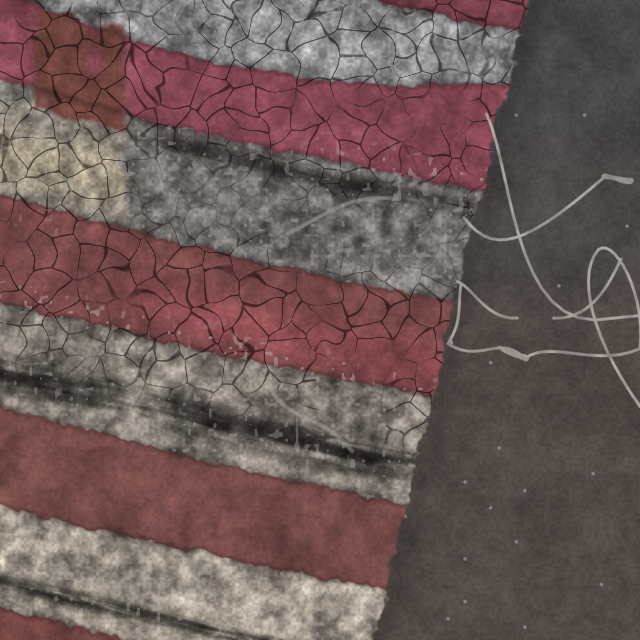
This texture is drawn by a Shadertoy shader. Its source:

```glsl
vec2 hash2(vec2 p) {
    vec3 q = fract(p.xyx * vec3(.1031, .1030, .0973));
    q += dot(q, q.yzx + 33.33);
    return fract((q.xx + q.yz) * q.zy);
}

float noise(vec2 p) {
    vec2 i = floor(p), f = fract(p);
    f *= f * (3. - 2. * f);
    return mix(mix(hash2(i).x, hash2(i + vec2(1, 0)).x, f.x),
               mix(hash2(i + vec2(0, 1)).x, hash2(i + 1.).x, f.x), f.y);
}

float fbm(vec2 p) {
    float sum = 0., amp = .5;
    for (int i = 0; i < 5; i++) {
        sum += amp * noise(p);
        p = mat2(1.6, 1.2, -1.2, 1.6) * p + 7.3;
        amp *= .5;
    }
    return sum;
}

// Gap between the two nearest cell centres: zero on a crack
float crackGap(vec2 p) {
    vec2 cell = floor(p);
    float near = 9., next = 9.;
    for (int y = -1; y <= 1; y++)
        for (int x = -1; x <= 1; x++) {
            vec2 c = cell + vec2(x, y);
            float d = length(c + hash2(c) - p);
            next = min(next, max(near, d));
            near = min(near, d);
        }
    return next - near;
}

float segment(vec2 p, vec2 a, vec2 b) {
    vec2 ab = b - a;
    return length(p - a - ab * clamp(dot(p - a, ab) / dot(ab, ab), 0., 1.));
}

// Distance to a cubic curve, walked in short segments
float strand(vec2 p, vec2 a, vec2 b, vec2 c, vec2 d) {
    float dist = 9.;
    vec2 last = a;
    for (int i = 1; i <= 14; i++) {
        float t = float(i) / 14., u = 1. - t;
        vec2 here = u*u*u*a + 3.*u*u*t*b + 3.*u*t*t*c + t*t*t*d;
        dist = min(dist, segment(p, last, here));
        last = here;
    }
    return dist;
}

float band(float x, float centre, float width) {
    x = (x - centre) / width;
    return exp(-x * x);
}

void mainImage(out vec4 fragColor, in vec2 fragCoord) {
    vec2 p = fragCoord / iResolution.xy;
    p.y = 1. - p.y;
    float slant = p.y - .225 * p.x;
    vec2 along = vec2(p.x, slant);
    float blotch = fbm(p * 14.), mottle = fbm(p * 48. + 5.), grain = noise(p * 230.);
    float wobble = (noise(p * 28.) - .5) * .009 + (noise(p * 110.) - .5) * .007;

    // Alternating painted stripes, from the top down
    float left[8] = float[](-.165, -.02, .124, .303, .471, .635, .788, .948);
    float right[8] = float[](.03, .132, .29, .474, .625, .802, .94, 1.11);
    vec3 tint[8] = vec3[](vec3(.53, .53, .53), vec3(.53, .285, .335), vec3(.46, .45, .44),
                          vec3(.47, .285, .285), vec3(.52, .49, .46), vec3(.45, .29, .28),
                          vec3(.62, .585, .54), vec3(.47, .29, .28));
    vec3 paint = vec3(.46, .25, .29);
    float red = 1., rim = 0., u = p.x / .72;
    for (int i = 0; i < 8; i++) {
        float bow = (i == 1 ? .18 : .04) * u * (1. - u);
        float d = p.y - mix(left[i], right[i], u) - bow + wobble;
        float cover = smoothstep(-.0025, .0025, d);
        paint = mix(paint, tint[i], cover);
        red = mix(red, float(i & 1), cover);
        rim = max(rim, band(d, 0., .006));
    }

    // Older coats: rust square, beige square, rosy lower half
    vec2 box = abs(along - vec2(.125, .08) + wobble) - vec2(.07, .08);
    float rust = smoothstep(.006, -.006, max(box.x, box.y)) * smoothstep(.25, .45, blotch);
    paint = mix(paint, vec3(.43, .265, .24), rust);
    red = max(red, rust);
    float beige = smoothstep(.199, .193, p.x + wobble) * band(slant, .24, .075) * (1. - red);
    paint = mix(paint, vec3(.57, .53, .46), beige);
    paint += red * vec3(.07, .01, .025) * band(slant, .425, .045) * smoothstep(.1, .35, p.x);

    // Dirt, wear and shade along the pale stripes
    float pale = 1. - red;
    float smear = fbm(along * vec2(9., 65.));
    paint *= 1. + (mottle - .48) * mix(.45, 1.15, pale) + (blotch - .48) * mix(.35, .55, pale);
    paint *= 1. + (grain - .5) * mix(.13, .24, pale);
    float dirt = band(slant, .585, .032) * .65 + band(slant, .91, .014) * .75
               + band(slant, .165, .025) * smoothstep(.18, .3, p.x) * .5;
    paint *= 1. - pale * dirt * smoothstep(.2, .65, smear);
    paint *= 1. - rim * .23;

    // Crazed cracks and bright chips
    vec2 warped = p + .022 * vec2(noise(p * 30.), noise(p * 30. + 40.));
    float crackZone = smoothstep(.62, .5, slant) * smoothstep(.3, .55, blotch + .1)
                    * (1. - .7 * pale * band(slant, .24, .06) * step(.2, p.x));
    float crack = smoothstep(.075, .015, crackGap(warped * 23.));
    paint *= 1. - .5 * crack * crackZone;
    float chips = smoothstep(.76, .88, noise(p * 125. + 9.));
    float wear = pale * .55 + red * .8 * (band(slant, .115, .025) * smoothstep(.4, .6, p.x)
               + band(slant, .46, .025) + .5 * band(slant, .33, .03) * step(p.x, .15));
    paint = mix(paint, vec3(.7, .67, .66), chips * wear * .7);

    // Asphalt beyond the sloping paint border
    vec3 ground = mix(vec3(.27, .27, .275), vec3(.31, .285, .27), smoothstep(0., .6, p.y));
    ground *= 1. + (mottle - .48) * .25 + (blotch - .48) * .25 + (grain - .5) * .15;
    vec2 pebble = floor(p * 75.);
    float fleck = smoothstep(.3, .1, length(fract(p * 75.) - .5)) * step(.993, hash2(pebble).x);
    ground = mix(ground, vec3(.62), fleck * .7);
    float border = p.x - .823 + .24 * p.y + wobble * 1.3;
    ground *= 1. - .13 * band(border, .012, .02);
    vec3 col = mix(paint, ground, smoothstep(-.003, .003, border));

    // Loose white threads
    float t = strand(p, vec2(.76, .178), vec2(.8, .26), vec2(.8, .5), vec2(.93, .5));
    t = min(t, strand(p, vec2(.725, .34), vec2(.77, .4), vec2(.82, .385), vec2(.945, .276)));
    t = min(t, strand(p, vec2(.715, .44), vec2(.74, .45), vec2(.76, .5), vec2(.808, .497)));
    t = min(t, strand(p, vec2(.72, .445), vec2(.715, .49), vec2(.722, .5), vec2(.7, .537)));
    t = min(t, strand(p, vec2(.7, .537), vec2(.75, .57), vec2(.78, .52), vec2(.82, .56)));
    t = min(t, strand(p, vec2(.82, .56), vec2(.86, .53), vec2(.93, .575), vec2(1., .545)));
    t = min(t, strand(p, vec2(1., .545), vec2(1.01, .46), vec2(.96, .37), vec2(.935, .39)));
    t = min(t, strand(p, vec2(.935, .39), vec2(.9, .43), vec2(.925, .53), vec2(1., .635)));
    t = min(t, strand(p, vec2(.865, .497), vec2(.92, .5), vec2(.95, .45), vec2(.97, .405)));
    t = min(t, segment(p, vec2(.93, .5), vec2(1., .493)));
    float knots = min(segment(p, vec2(.945, .275), vec2(.985, .283)),
                      min(segment(p, vec2(.78, .543), vec2(.822, .56)), length(p - vec2(.705, .535))));
    t = min(t, knots - .004 * noise(p * 90.));
    float fray = .55 + .45 * noise(p * 65.);
    col = mix(col, vec3(.7, .68, .66), smoothstep(.0036, .001, t) * fray);
    float scratch = min(strand(p, vec2(.45, .365), vec2(.52, .33), vec2(.54, .305), vec2(.62, .31)),
                        strand(p, vec2(.42, .59), vec2(.43, .66), vec2(.5, .64), vec2(.55, .705)));
    col = mix(col, vec3(.67, .65, .63), smoothstep(.005, .001, scratch) * fray * .6);
    fragColor = vec4(col, 1.);
}
```
